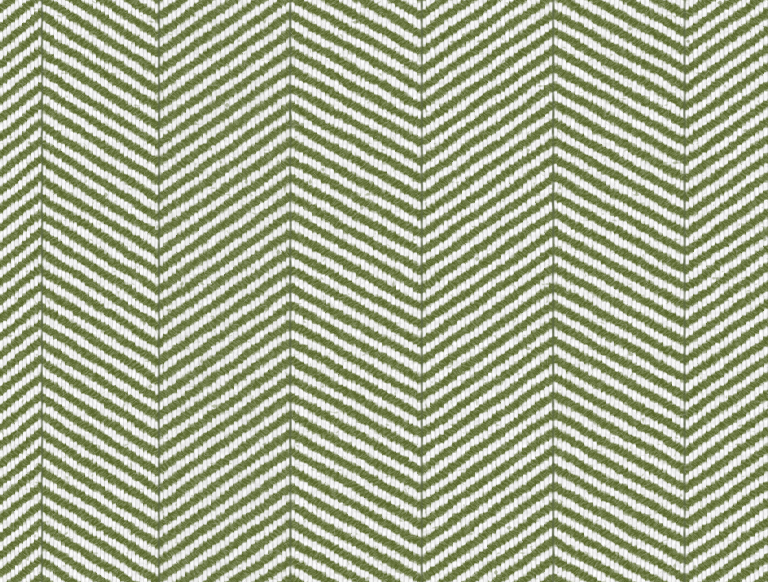
This texture is drawn by a Shadertoy shader. Its source:

```glsl
// Woven herringbone cloth: vertical panels of green and white twill whose
// diagonals flip at every seam. Each white stripe is built from fine stepped
// upright threads; gradient noise adds fibres, fuzz and worn patches.

const float ROWS = 32.0;           // stripes down the cloth
const float PANEL = 0.1711;        // panel width, canvas widths
const float NARROW_PANEL = 0.1523; // width of panels left of FIRST_SEAM
const float FIRST_SEAM = 0.207;
const float THREADS = 30.0;        // white threads across a panel

const vec3 DEEP_GREEN = vec3(0.35, 0.40, 0.17);
const vec3 SOFT_GREEN = vec3(0.50, 0.545, 0.36);
const vec3 WHITE = vec3(0.965);
const vec3 GAP_GREY = vec3(0.77, 0.77, 0.76);
const vec3 WORN_GREY = vec3(0.62, 0.64, 0.57);
const vec3 SEAM_GREEN = vec3(0.36, 0.40, 0.27);

float hash(vec2 p) {
    vec3 q = fract(p.xyx * vec3(0.1031, 0.1030, 0.0973));
    q += dot(q, q.yzx + 33.33);
    return fract((q.x + q.y) * q.z);
}

vec2 gradientAt(vec2 cell) {
    float a = 6.2832 * hash(cell);
    return vec2(cos(a), sin(a));
}

// Gradient noise, roughly -0.7 to 0.7
float gradientNoise(vec2 p) {
    vec2 i = floor(p), f = p - i;
    vec2 w = f * f * f * (f * (f * 6.0 - 15.0) + 10.0);
    vec2 e = vec2(0.0, 1.0);
    float a = dot(gradientAt(i), f);
    float b = dot(gradientAt(i + e.yx), f - e.yx);
    float c = dot(gradientAt(i + e.xy), f - e.xy);
    float d = dot(gradientAt(i + e.yy), f - e.yy);
    return mix(mix(a, b, w.x), mix(c, d, w.x), w.y);
}

vec2 rotate(vec2 p, float angle) {
    float c = cos(angle), s = sin(angle);
    return vec2(c * p.x + s * p.y, c * p.y - s * p.x);
}

// Thin curly hairs along the zero lines of noise, kept in sparse patches
float strayHairs(vec2 p, float scale, float width) {
    float line = 1.0 - smoothstep(0.0, width, abs(gradientNoise(p * scale)));
    return line * smoothstep(0.05, 0.35, gradientNoise(p * scale * 0.9 + 41.0));
}

// Diagonal phase: whole numbers separate neighbouring stripes
float twillPhase(float across, float row, float panel, float dir) {
    float rise = dir > 0.0 ? 5.1 : 4.1;
    float offset = 0.25 * dir + 0.2 * hash(vec2(panel + 20.0, 3.0));
    return row - dir * (across - 0.5) * rise + offset;
}

void mainImage(out vec4 fragColor, in vec2 fragCoord) {
    vec2 p = fragCoord / iResolution.x;
    float pixel = 1.0 / iResolution.x;
    float row = ROWS * fragCoord.y / iResolution.y;

    // Slight unevenness of the weave
    float drift = 0.0008 * gradientNoise(p * vec2(9.0, 40.0));
    float x = p.x + drift - FIRST_SEAM;
    float panelWidth = x < 0.0 ? NARROW_PANEL : PANEL;
    float u = x / panelWidth;
    float panel = floor(u), across = u - panel;
    float dir = mod(panel, 2.0) < 0.5 ? 1.0 : -1.0;

    // Upright threads, partly stepped along the diagonal
    float thread = across * THREADS;
    float threadId = floor(thread);
    float side = abs(thread - threadId - 0.5) * 2.0;
    float stepped = mix(across, (threadId + 0.5) / THREADS, 0.6);
    float wobble = 0.1 * gradientNoise(p * 25.0) + 0.12 * gradientNoise(p * vec2(170.0, 200.0));
    float phase = twillPhase(stepped, row, panel, dir) + wobble;

    // Worn areas: soft random patches, slightly more in the first full panel
    float palePanel = panel == 0.0 ? 1.0 : 0.0;
    float wear = 0.06 * gradientNoise(p * 14.0 + 5.0) + 0.09 * palePanel;
    wear = clamp(wear + 0.14 * gradientNoise(p * 70.0), 0.0, 0.4);

    // White stripe with soft, ragged thread ends
    float jitter = hash(vec2(threadId + 60.0 * (panel + 9.0), floor(phase) + 50.0)) - 0.5;
    float halfWidth = 0.247 - 0.025 * side * side + 0.05 * jitter - 0.08 * wear;
    float soft = 0.085 + 0.4 * pixel * ROWS * iResolution.x / iResolution.y;
    float fromCentre = abs(fract(phase) - 0.5);
    float stripe = 1.0 - smoothstep(halfWidth - soft, halfWidth + soft, fromCentre);

    // Green yarn with fine slanted strands
    vec2 strand = rotate(p, -0.65 * dir) * vec2(150.0, 380.0);
    float fibre = gradientNoise(strand) + 0.5 * gradientNoise(strand * 1.9 + 17.0);
    vec3 green = mix(DEEP_GREEN, SOFT_GREEN, clamp(0.42 + 1.1 * fibre, 0.0, 1.0));

    // White yarn, greyer between threads
    vec3 white = mix(WHITE, GAP_GREY, 0.5 * smoothstep(0.4, 1.0, side));
    white += 0.07 * gradientNoise(p * vec2(260.0, 150.0));

    vec3 color = mix(green, white, stripe);
    color = mix(color, WORN_GREY, wear * 0.6);

    // Narrow uneven seams, pale fuzz and dark flecks
    float seamDistance = min(across, 1.0 - across) * panelWidth;
    float seam = 1.0 - smoothstep(0.0003, 0.0013 + pixel, seamDistance);
    seam *= 0.65 + 0.5 * gradientNoise(p * vec2(20.0, 90.0));
    color = mix(color, SEAM_GREEN, clamp(seam, 0.0, 1.0));
    color = mix(color, GAP_GREY, 0.25 * strayHairs(p, 85.0, 0.08));
    float fleck = smoothstep(0.35, 0.6, gradientNoise(p * 120.0 + 70.0));
    color = mix(color, DEEP_GREEN, 0.4 * fleck);

    fragColor = vec4(clamp(color, 0.0, 1.0), 1.0);
}
```
